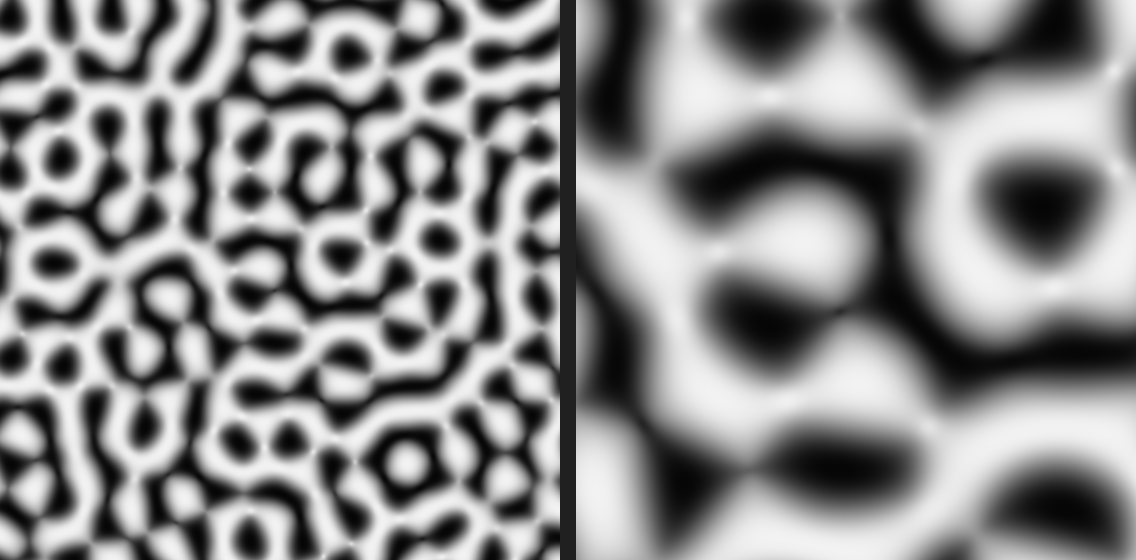
Left: the whole. Right: its middle third, enlarged.
Reproduce this pattern procedurally as a Shadertoy shader.

```glsl
#define WAVE_COUNT 48       // plane waves in the sum
#define CYCLES 11.6         // wavelengths across the canvas
#define CYCLE_SPREAD 0.10   // relative variation of wavelength
#define LIGHT_BIAS 0.24     // favours light ground over dark grains
#define SLOPE_WEIGHT 2.0    // evens out the local amplitude
#define SOFTNESS 0.12       // greys the narrow necks
#define TONE_CURVE 0.75     // 0 = linear tones, 1 = sine tones
#define DARK 0.02
#define LIGHT 0.95
#define SEED 17.0

const float TAU = 6.2831853;

// Three random values in 0..1 from one number
vec3 hash3(float n) {
    vec3 q = fract(vec3(n) * vec3(0.1031, 0.1030, 0.0973));
    q += dot(q, q.yzx + 33.33);
    return fract((q.xxy + q.yzz) * q.zyx);
}

// Isotropic band of waves: x = height, yz = slope, both of unit variance
vec3 waveField(vec2 p) {
    vec3 total = vec3(0.0);
    for (int i = 0; i < WAVE_COUNT; i++) {
        vec3 rnd = hash3(float(i) + SEED);
        float angle = TAU * (float(i) + rnd.x) / float(WAVE_COUNT);
        vec2 dir = vec2(cos(angle), sin(angle));
        float cycles = CYCLES * (1.0 + CYCLE_SPREAD * (rnd.y - 0.5));
        float phase = TAU * (cycles * dot(p, dir) + rnd.z);
        total += vec3(cos(phase), -sin(phase) * dir);
    }
    return total * sqrt(2.0 / float(WAVE_COUNT));
}

void mainImage(out vec4 fragColor, in vec2 fragCoord) {
    vec2 p = fragCoord / iResolution.y;
    vec3 field = waveField(p);

    // Divide by the local envelope so that all grains reach full contrast
    float height = field.x + LIGHT_BIAS;
    float envelope = sqrt(height * height
                   + SLOPE_WEIGHT * dot(field.yz, field.yz) + SOFTNESS);
    float level = height / envelope;

    // Smooth tone curve from dark grains to light ground
    level = mix(level, sin(level * TAU * 0.25), TONE_CURVE);
    float grey = mix(DARK, LIGHT, 0.5 + 0.5 * level);
    fragColor = vec4(vec3(grey), 1.0);
}
```
